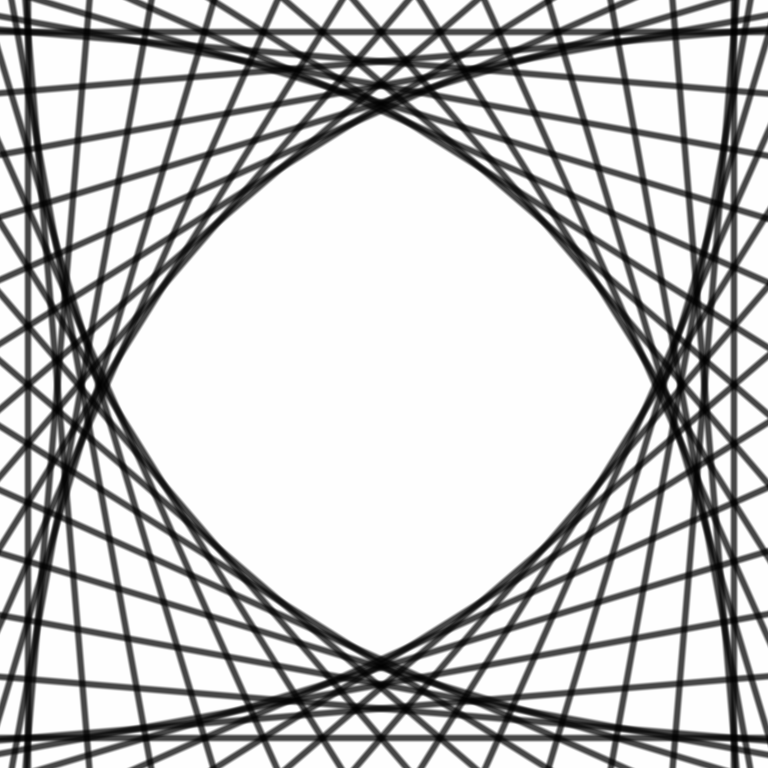
A Shadertoy shader for this background:

```glsl
// String art: straight threads cross the four corners of a square frame.
// Each thread is a line x/a + y/b = 1 with a + b constant, so every family
// wraps a parabola; translucent ink multiplies where threads overlap.

#define CENTER vec2(0.4961, 0.4987)  // middle of the frame
#define HALF_SIDE 0.4596             // half the frame's side
#define DIVISIONS 12.0               // thread spacings along one side
#define THREADS 13                   // threads per corner, and a + b
#define CORE 0.0016                  // half width of the solid thread
#define FADE 0.0065                  // half width where the thread ends
#define INK 0.73                     // opacity of a single thread
#define PAPER vec3(0.995)

// Distance from q to the line meeting the axes at intercepts a and b.
float lineDistance(vec2 q, float a, float b) {
    return abs(q.x * b + q.y * a - a * b) / length(vec2(a, b));
}

// Light passing through the threads of the corner at the upper right.
float cornerLight(vec2 p, float pixel) {
    float spacing = 2.0 * HALF_SIDE / DIVISIONS;
    vec2 q = (HALF_SIDE - p) / spacing;
    float outer = max(FADE, CORE + pixel);
    float light = 1.0;
    for (int i = 0; i < THREADS; i++) {
        float a = float(i);
        float d = lineDistance(q, a, float(THREADS) - a) * spacing;
        light *= 1.0 - INK * (1.0 - smoothstep(CORE, outer, d));
    }
    return light;
}

void mainImage(out vec4 fragColor, in vec2 fragCoord) {
    // Square units, centred when the canvas is not square.
    float size = min(iResolution.x, iResolution.y);
    vec2 p = (fragCoord - 0.5 * iResolution.xy) / size + 0.5 - CENTER;

    // Quarter turns repeat the family; each turn also adds one frame side.
    float light = 1.0;
    for (int corner = 0; corner < 4; corner++) {
        light *= cornerLight(p, 1.0 / size);
        p = vec2(p.y, -p.x);
    }
    fragColor = vec4(PAPER * light, 1.0);
}
```
